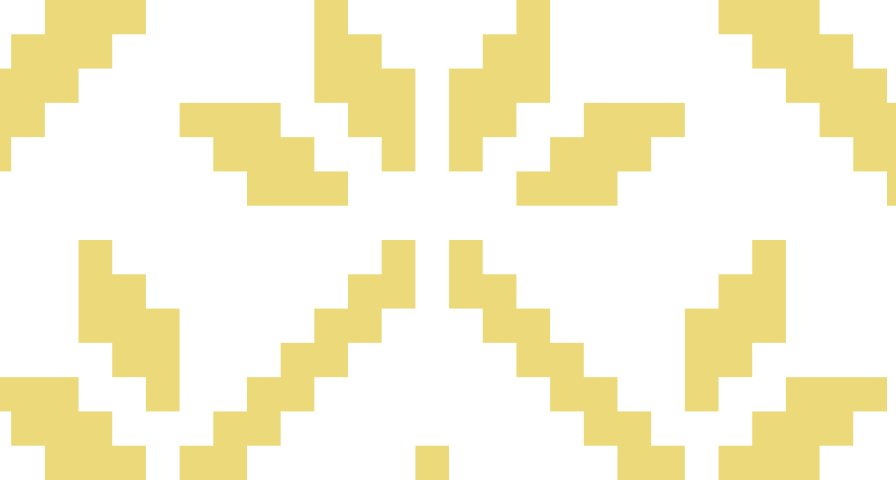
Reproduce this pattern procedurally as a WebGL 2 fragment shader.

```glsl
#version 300 es
precision highp float;

uniform vec2 u_resolution;
out vec4 fragColor;

bool within(float v, float lo, float hi) {
    return v >= lo && v <= hi;
}

// Stepped leaf three cells thick along x, slanting across y
bool leaf(vec2 c) {
    return within(c.x, 0.0, 2.0) && within(c.x + c.y, 2.0, 4.0);
}

// Coverage of one stitch: x counts from the mirror axis, y from the top row
float stitch(vec2 cell) {
    vec2 c = vec2(abs(cell.x), cell.y);
    float diagonal = c.x - c.y;

    bool uprightLeaves = leaf(c - vec2(1.0, 0.0)) || leaf(c - vec2(8.0, 7.0));
    bool lyingLeaves = leaf(c.yx - vec2(3.0, 3.0)) || leaf(c.yx - vec2(11.0, 9.0));
    bool outerBand = within(diagonal, 9.0, 11.0);
    bool chevron = c.x >= 1.0 && within(diagonal, -7.0, -6.0);
    bool centreDot = c == vec2(0.0, 13.0);

    return float(uprightLeaves || lyingLeaves || outerBand || chevron || centreDot);
}

void main() {
    vec2 uv = gl_FragCoord.xy / u_resolution;
    vec2 gridSize = vec2(26.6, 14.0);
    vec2 p = vec2(uv.x - 0.4824, 1.0 - uv.y) * gridSize + vec2(0.5, 0.0);

    // Box filter: blend the cells under the footprint of this pixel
    vec2 footprint = gridSize / u_resolution;
    vec2 cell = floor(p - 0.5 * footprint);
    vec2 blend = clamp((p + 0.5 * footprint - cell - 1.0) / footprint, 0.0, 1.0);
    float upper = mix(stitch(cell), stitch(cell + vec2(1.0, 0.0)), blend.x);
    float lower = mix(stitch(cell + vec2(0.0, 1.0)), stitch(cell + 1.0), blend.x);
    float coverage = mix(upper, lower, blend.y);

    vec3 ground = vec3(1.0);
    vec3 gold = vec3(0.925, 0.851, 0.475);
    fragColor = vec4(mix(ground, gold, coverage), 1.0);
}
```
